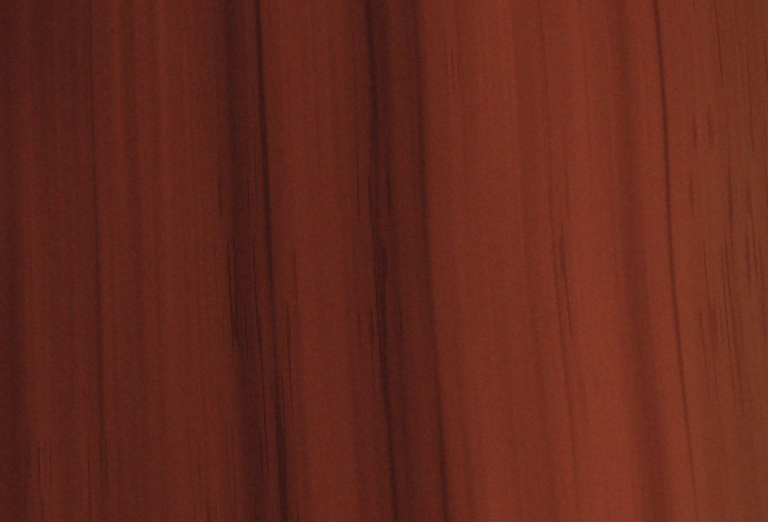
Reproduce this texture procedurally as a Shadertoy shader.

```glsl
// Polished reddish-brown wood with near-vertical grain, lit from the right.
// Broad dark bands, stretched noise streaks, thin veins and short pores set
// one tone value, which a three-colour ramp turns into wood; speckle goes on top.

const vec3 DARK_WOOD  = vec3(0.235, 0.095, 0.082);
const vec3 MID_WOOD   = vec3(0.380, 0.150, 0.108);
const vec3 LIGHT_WOOD = vec3(0.515, 0.218, 0.148);
const vec3 AMBER_WOOD = vec3(0.465, 0.225, 0.145);

const float TONE_LEFT  = 0.43;
const float TONE_RIGHT = 0.98;
const float WOBBLE     = 0.022;  // sideways wander of the grain
const float STREAKS    = 0.30;   // strength of the grain streaks
const float PORES      = 0.24;   // darkness of the short pores
const float SPECKLE    = 0.055;  // fine colour grain
const float SPECKLE_CELLS = 270.0;

// Each entry: centre, half width, depth (in canvas heights and tone).
const int BAND_COUNT = 7;
const vec3 BANDS[BAND_COUNT] = vec3[](
    vec3(0.03, 0.025, 0.16), vec3(0.18, 0.018, 0.12), vec3(0.455, 0.036, 0.32),
    vec3(0.50, 0.040, 0.16), vec3(0.74, 0.075, 0.32), vec3(0.82, 0.022, 0.16),
    vec3(1.22, 0.034, 0.30));

const int VEIN_COUNT = 6;
const vec3 VEINS[VEIN_COUNT] = vec3[](
    vec3(0.19, 0.003, 0.13), vec3(0.518, 0.005, 0.42), vec3(0.735, 0.006, 0.22),
    vec3(0.826, 0.006, 0.26), vec3(1.07, 0.004, 0.16), vec3(1.292, 0.005, 0.38));

float hash(vec2 p) {
    vec3 q = fract(vec3(p.xyx) * 0.1031);
    q += dot(q, q.yzx + 33.33);
    return fract((q.x + q.y) * q.z);
}

float noise(vec2 p) {
    vec2 cell = floor(p);
    vec2 f = fract(p);
    f = f * f * (3.0 - 2.0 * f);
    float low  = mix(hash(cell), hash(cell + vec2(1.0, 0.0)), f.x);
    float high = mix(hash(cell + vec2(0.0, 1.0)), hash(cell + 1.0), f.x);
    return mix(low, high, f.y);
}

float bell(float x, float width) {
    float d = x / width;
    return exp(-d * d);
}

// Position across the grain: leaning, more so to the right, and wavy.
float grainCoord(vec2 p) {
    float lean = mix(0.015, 0.085, smoothstep(0.0, 1.2, p.x));
    float wave = noise(vec2(p.x * 2.5 + 4.0, p.y * 2.2)) - 0.5;
    return p.x + lean * (p.y - 0.5) + WOBBLE * wave;
}

float streaks(float s, float y) {
    float broad  = noise(vec2(s * 15.0 + 3.0, y * 0.7)) - 0.5;
    float medium = noise(vec2(s * 46.0 + 71.0, y * 1.1)) - 0.5;
    float fine   = noise(vec2(s * 130.0 + 19.0, y * 2.4)) - 0.5;
    return 0.75 * broad + 0.6 * medium + 0.38 * fine;
}

float pores(float s, float y) {
    float dash  = smoothstep(0.70, 0.92, noise(vec2(s * 185.0, y * 8.0 + 5.0)));
    float patch_ = smoothstep(0.35, 0.75, noise(vec2(s * 11.0 + 40.0, y * 2.0)));
    return dash * patch_;
}

void mainImage(out vec4 fragColor, in vec2 fragCoord) {
    vec2 uv = fragCoord / iResolution.xy;
    vec2 p = fragCoord / iResolution.y;
    float s = grainCoord(p);

    // Light rising to the right, then the grain
    float tone = mix(TONE_LEFT, TONE_RIGHT, smoothstep(0.22, 0.95, uv.x));
    tone += STREAKS * streaks(s, p.y);
    for (int i = 0; i < BAND_COUNT; i++) {
        tone -= BANDS[i].z * bell(s - BANDS[i].x, BANDS[i].y);
    }

    // Veins fade in and out along their length
    for (int i = 0; i < VEIN_COUNT; i++) {
        float id = float(i);
        float strength = smoothstep(0.15, 0.7, noise(vec2(id * 7.3, p.y * 3.0 + id)));
        float drift = 0.006 * (noise(vec2(id * 5.1, p.y * 4.0)) - 0.5);
        float d = s + drift - VEINS[i].x;
        float line = bell(d, VEINS[i].y) + 0.3 * bell(d, VEINS[i].y * 3.5);
        tone -= VEINS[i].z * line * mix(0.3, 1.0, strength);
    }
    tone -= PORES * pores(s, p.y);

    // Slight falloff at the left edge and the upper corners
    tone -= 0.10 * (1.0 - smoothstep(0.0, 0.12, uv.x));
    tone -= 0.16 * smoothstep(0.6, 1.0, uv.y) * smoothstep(0.25, 0.5, abs(uv.x - 0.5));
    tone = clamp(tone, 0.0, 1.0);

    // Colour ramp, turning amber toward the right edge
    vec3 light = mix(LIGHT_WOOD, AMBER_WOOD, smoothstep(0.82, 1.0, uv.x));
    vec3 color = mix(DARK_WOOD, MID_WOOD, min(tone * 2.0, 1.0));
    color = mix(color, light, max(tone * 2.0 - 1.0, 0.0));

    // Fine colour speckle
    vec2 grain = p * SPECKLE_CELLS;
    vec3 speckle = vec3(noise(grain), noise(grain + 131.0), noise(grain + 277.0)) - 0.5;
    color += SPECKLE * speckle * vec3(1.0, 0.7, 0.7);

    fragColor = vec4(color, 1.0);
}
```
